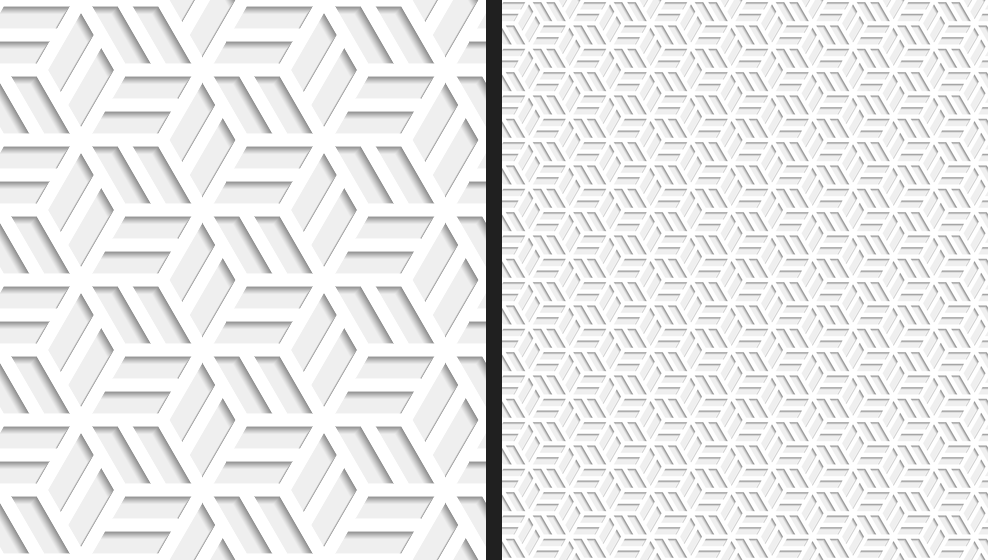
Left, the tile; right, the same tile 3 across and 3 down.
A Shadertoy shader for this pattern:

```glsl
// White lattice of rhombi, each split into two sunken slats, in three directions.
// Every direction gets its own skewed grid; one cell in three holds a rhombus.
// Shading inside a slat depends on the distance to its rim along the light ray.

const float SQRT3 = 1.7320508;
const float SIDE = 2.0 / SQRT3;          // rhombus side, with a row height of 1
const vec2 REPEATS = vec2(2.0, 4.0);     // whole repeats across and down
const vec2 PERIOD = vec2(2.0 * SQRT3, 2.0);
const float HALF_BAR = 0.09375;
const float SHADOW_REACH = 0.146;
const float LIGHT_ANGLE = radians(50.0);

const vec3 PAPER = vec3(1.0);
const vec3 FLOOR_TONE = vec3(0.937);
const vec3 SHADOW_TONE = vec3(0.54);

vec2 polar(float angle) {
    return vec2(cos(angle), sin(angle));
}

// Expresses v in a frame turned by the given angle.
vec2 toFrame(vec2 v, float angle) {
    vec2 axis = polar(angle);
    return vec2(dot(v, axis), dot(v, vec2(-axis.y, axis.x)));
}

// Length of the ray toward the light before it meets an edge.
float rayToEdge(float dist, vec2 normal, vec2 light) {
    float facing = dot(normal, light);
    return facing > 0.001 ? dist / facing : 1e3;
}

// Colour and coverage of the slats that run along one direction.
vec4 slatLayer(vec2 p, float angle, float pixel) {
    vec2 q = toFrame(p, angle);
    vec2 light = toFrame(polar(LIGHT_ANGLE), angle);

    // Skewed cell; rhombi start at every third lattice point
    vec2 skew = vec2(q.x / SIDE - 0.5 * q.y, q.y);
    vec2 cell = floor(skew);
    float isRhombus = 1.0 - step(0.5, mod(cell.x - cell.y, 3.0));

    // Distances to the four rims of the slat
    vec2 local = skew - cell;
    local.y = mod(local.y, 0.5);
    vec2 low = local - HALF_BAR;
    vec2 high = vec2(1.0, 0.5) - HALF_BAR - local;
    float inside = min(min(low.x, low.y), min(high.x, high.y));

    // Shadow cast by the rims that face the light
    vec2 slant = vec2(0.5 * SQRT3, -0.5);
    float ray = min(rayToEdge(low.x, -slant, light), rayToEdge(high.x, slant, light));
    ray = min(ray, rayToEdge(low.y, vec2(0.0, -1.0), light));
    ray = min(ray, rayToEdge(high.y, vec2(0.0, 1.0), light));
    float shadow = pow(1.0 - clamp(ray / SHADOW_REACH, 0.0, 1.0), 1.15);

    float cover = isRhombus * smoothstep(-0.5 * pixel, 0.5 * pixel, inside);
    return vec4(mix(FLOOR_TONE, SHADOW_TONE, shadow), cover);
}

void mainImage(out vec4 fragColor, in vec2 fragCoord) {
    vec2 extent = REPEATS * PERIOD;
    vec2 p = fragCoord / iResolution.xy * extent - vec2(SIDE, 0.0);
    float pixel = extent.y / iResolution.y;

    // Three slat directions, 60 degrees apart
    vec3 color = PAPER;
    for (int k = 0; k < 3; k++) {
        vec4 layer = slatLayer(p, radians(180.0 + 60.0 * float(k)), pixel);
        color = mix(color, layer.rgb, layer.a);
    }
    fragColor = vec4(color, 1.0);
}
```
